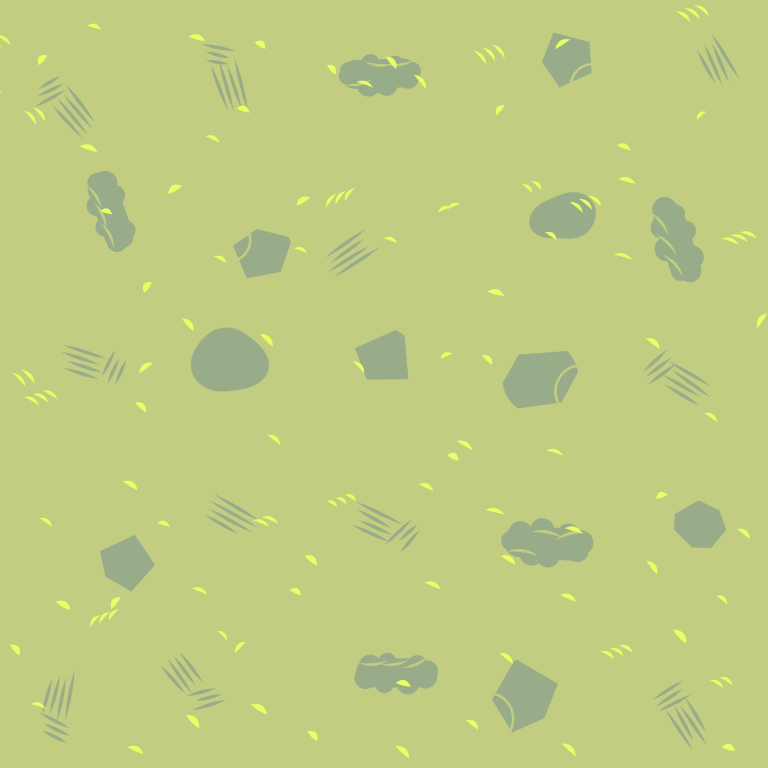
Write a Shadertoy shader that draws this texture.

```glsl
// Flat meadow ground with scattered grey-green stones, pen hatching and bright flecks.
// Stones and hatching sit in a jittered, row-shifted grid; flecks use a finer grid.
// Every shape is a signed distance, in canvas units, with an edge one pixel soft.

#define GROUND vec3(0.764, 0.804, 0.506)
#define STONE vec3(0.600, 0.675, 0.541)
#define FLECK vec3(0.905, 1.000, 0.385)
#define STONE_CELLS 5.0
#define FLECK_CELLS 10.0
#define FLECK_SHARE 0.82
#define STONE_SIZE 0.033
#define HATCH_SHARE 0.34
#define SEED 7.0

const float TAU = 6.28318;

vec4 hash4(vec2 p) {
    vec4 q = fract(vec4(p.xyxy + SEED) * vec4(0.1031, 0.1030, 0.0973, 0.1099));
    q += dot(q, q.wzxy + 33.33);
    return fract((q.xxyz + q.yzzw) * q.zywx);
}

vec2 rotate(vec2 p, float a) {
    float c = cos(a), s = sin(a);
    return vec2(c * p.x + s * p.y, c * p.y - s * p.x);
}

// Pointed brush stroke along x, optionally bent
float stroke(vec2 p, float halfLen, float halfWidth, float bend) {
    float t = p.x / halfLen;
    p.y += bend * (t * t - 0.5);
    return max(abs(p.y) - halfWidth * (1.0 - t * t), abs(p.x) - halfLen);
}

// Faceted stone: jittered half planes; those with few sides lose a chip
float facetedStone(vec2 p, vec4 h, vec2 id) {
    float sides = 4.0 + floor(h.x * 4.0);
    float r = STONE_SIZE * mix(0.85, 1.15, h.y);
    float d = length(p) - 1.32 * r;
    for (float i = 0.0; i < 7.0; i++) {
        if (i >= sides) break;
        vec4 k = hash4(id + 13.7 * (i + 1.0));
        float a = TAU * (i + 0.5 * (k.x - 0.5)) / sides + TAU * h.z;
        d = max(d, dot(p, vec2(cos(a), sin(a))) - r * mix(0.85, 1.1, k.y));
    }
    if (sides < 6.0 && h.w > 0.4) {
        vec2 chip = 1.5 * r * vec2(cos(TAU * h.w), sin(TAU * h.w));
        d = max(d, 0.0016 - abs(length(p - chip) - 0.9 * r));
    }
    return d;
}

// Long lobed stone: a capsule ringed by bumps, split by thin cracks
float lobedStone(vec2 p, vec4 h, vec2 id) {
    float size = mix(0.8, 1.2, h.y);
    p = rotate(p, TAU * h.z) / size;
    float d = length(vec2(p.x - clamp(p.x, -0.030, 0.030), p.y)) - 0.018;
    for (float i = 0.0; i < 8.0; i++) {
        vec4 k = hash4(id + 5.3 * (i + 1.0));
        float a = TAU * (i + 0.6 * k.x) / 8.0;
        vec2 bump = vec2(0.040 * cos(a), 0.014 * sin(a));
        d = min(d, length(p - bump) - mix(0.010, 0.015, k.y));
    }
    for (float i = 0.0; i < 3.0; i++) {
        vec4 k = hash4(id + 9.1 * (i + 1.0));
        vec2 q = p - vec2(0.026 * (i - 1.0), k.x < 0.3 ? 0.011 : -0.012);
        d = max(d, -stroke(rotate(q, 0.7 * (k.y - 0.3)), 0.017, 0.0017, 0.003));
    }
    return d * size;
}

// Broad smooth stone: an ellipse with a slow wobble
float smoothStone(vec2 p, vec4 h) {
    p = rotate(p, 1.2 * (h.z - 0.5));
    float a = atan(p.y, p.x);
    float wobble = 0.07 * sin(2.0 * a + TAU * h.x) + 0.06 * sin(3.0 * a + TAU * h.w);
    float r = mix(0.040, 0.060, h.y);
    return 0.7 * (length(p * vec2(1.0, 1.4)) - r * (1.0 + wobble));
}

// Hatching: four parallel strokes, mostly met by three crossing ones
float hatching(vec2 p, vec4 h, vec2 id) {
    p = rotate(p, TAU * h.z);
    float d = 1.0;
    for (float i = 0.0; i < 7.0; i++) {
        bool crossing = i > 3.5;
        if (crossing && h.x < 0.25) break;
        vec4 k = hash4(id + 3.9 * (i + 1.0));
        vec2 q = crossing ? rotate(p - vec2(0.028, 0.004), mix(0.9, 1.6, h.y)) : p + vec2(0.014, 0.0);
        q -= vec2(0.010 * (k.x - 0.5), 0.0095 * (crossing ? i - 5.0 : i - 1.5));
        float halfLen = mix(0.022, 0.036, k.y) * (crossing ? 0.65 : 1.0);
        d = min(d, stroke(rotate(q, 0.16 * (k.z - 0.5)), halfLen, 0.0023, 0.0));
    }
    return d;
}

float stoneLayer(vec2 uv) {
    float d = 1.0, row = floor(uv.y * STONE_CELLS);
    for (float y = -1.0; y <= 1.0; y++) {
        float shift = hash4(vec2(row + y, 41.0)).x;
        float column = floor(uv.x * STONE_CELLS - shift);
        for (float x = -1.0; x <= 1.0; x++) {
            vec2 id = vec2(column + x, row + y);
            vec4 h = hash4(id + 71.0), place = hash4(id + 151.0);
            vec2 centre = id + vec2(shift, 0.0) + 0.5 + 0.4 * (place.xy - 0.5);
            vec2 p = uv - centre / STONE_CELLS;
            float kind = fract(dot(id, vec2(0.7549, 0.5698)));
            if (kind < HATCH_SHARE) d = min(d, hatching(p, h, id));
            else if (kind < 0.68) d = min(d, facetedStone(p, h, id));
            else if (kind < 0.87) d = min(d, lobedStone(p, h, id));
            else d = min(d, smoothStone(p, h));
        }
    }
    return d;
}

// Small curved flecks, mostly falling to the right, a few in sets of two or three
float fleckLayer(vec2 uv) {
    float d = 1.0;
    vec2 cell = floor(uv * FLECK_CELLS);
    for (float n = 0.0; n < 9.0; n++) {
        vec2 id = cell + vec2(mod(n, 3.0), floor(n / 3.0)) - 1.0;
        vec4 h = hash4(id + 211.0), k = hash4(id + 307.0);
        if (h.z > FLECK_SHARE) continue;
        float angle = k.x < 0.2 ? mix(0.3, 1.0, k.y) : -mix(0.2, 0.9, k.y);
        vec2 p = uv - (id + 0.5 + 0.9 * (h.xy - 0.5)) / FLECK_CELLS;
        float count = h.w < 0.85 ? 1.0 : (h.w < 0.93 ? 2.0 : 3.0);
        for (float i = 0.0; i < count; i++) {
            vec2 q = rotate(p - i * vec2(0.012, 0.004), angle);
            float width = count > 1.0 ? 0.0022 : mix(0.0022, 0.0042, k.w);
            d = min(d, stroke(q, mix(0.008, 0.0125, k.z), width, 0.0025));
        }
    }
    return d;
}

void mainImage(out vec4 fragColor, in vec2 fragCoord) {
    vec2 uv = fragCoord / iResolution.y;
    float soft = 0.7 / iResolution.y;
    vec3 color = mix(GROUND, STONE, smoothstep(soft, -soft, stoneLayer(uv)));
    color = mix(color, FLECK, smoothstep(soft, -soft, fleckLayer(uv)));
    fragColor = vec4(color, 1.0);
}
```
